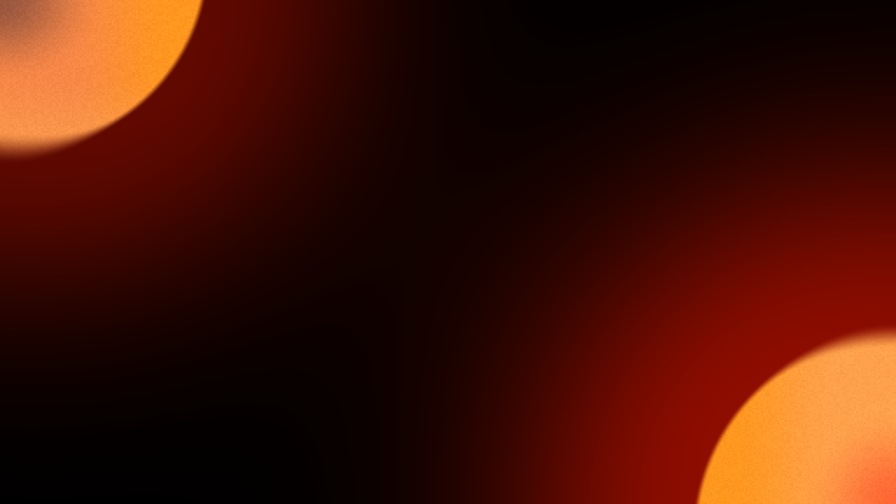
This background is drawn by a WebGL 2 fragment shader. Its source:

```glsl
#version 300 es
precision highp float;
// Two glowing amber orbs in opposite corners of a dark red haze.
uniform vec2 u_resolution;
out vec4 outColor;

float hash(vec2 p) {
    p = fract(p * vec2(0.1031, 0.1137));
    p += dot(p, p.yx + 33.33);
    return fract((p.x + p.y) * p.x * 47.0);
}

// Light that fades outward from the rim of an orb.
float halo(float rimDistance, float spread) {
    float d = max(rimDistance, 0.0) / spread;
    return exp(-d * d);
}

// Coverage of an orb with a rim of the given softness.
float disc(float rimDistance, float softness) {
    return 1.0 - smoothstep(-softness, softness, rimDistance);
}

void main() {
    float aspect = u_resolution.x / u_resolution.y;
    vec2 p = gl_FragCoord.xy / u_resolution.y;
    vec2 fromRight = vec2(p.x - aspect, p.y);
    float upperRim = length(p - vec2(0.035, 1.081)) - 0.375;
    float lowerRim = length(fromRight - vec2(0.0, -0.065)) - 0.399;

    // Red haze: a faint diagonal band plus one halo per orb.
    float across = dot(p - vec2(aspect, 1.0) * 0.5, vec2(0.49, 0.87));
    float haze = 0.035 * exp(-across * across * 6.0);
    haze += 0.34 * halo(upperRim, 0.34) + 0.52 * halo(lowerRim, 0.40);
    vec3 color = haze * vec3(1.0, 0.09, 0.002);

    float grain = (hash(floor(p * 288.0)) - 0.5) * 0.035;
    vec3 amber = vec3(1.0, 0.59, 0.12);

    // Upper left orb: amber rim, peach body, dusky corner.
    vec2 corner = vec2(p.x, 1.0 - p.y);
    vec3 upper = mix(vec3(0.97, 0.53, 0.28), amber, smoothstep(0.12, 0.36, corner.x));
    upper = mix(upper, vec3(0.98, 0.62, 0.30), 0.6 * smoothstep(0.15, 0.28, corner.y));
    upper = mix(vec3(0.60, 0.34, 0.25), upper, smoothstep(0.0, 0.19, length(corner * vec2(0.9, 1.1))));
    float upperSoftness = mix(0.034, 0.007, smoothstep(0.0, 0.25, p.x));
    color = mix(color, upper + grain, disc(upperRim, upperSoftness));

    // Lower right orb: amber rim, peach body, coral corner.
    vec3 lower = mix(amber, vec3(1.0, 0.63, 0.30), smoothstep(-0.34, -0.10, fromRight.x));
    lower = mix(vec3(1.0, 0.40, 0.20), lower, smoothstep(0.0, 0.19, length(fromRight)));
    float lowerSoftness = mix(0.007, 0.026, smoothstep(-0.30, 0.0, fromRight.x));
    color = mix(color, lower + grain, disc(lowerRim, lowerSoftness));

    outColor = vec4(clamp(color, 0.0, 1.0), 1.0);
}
```
